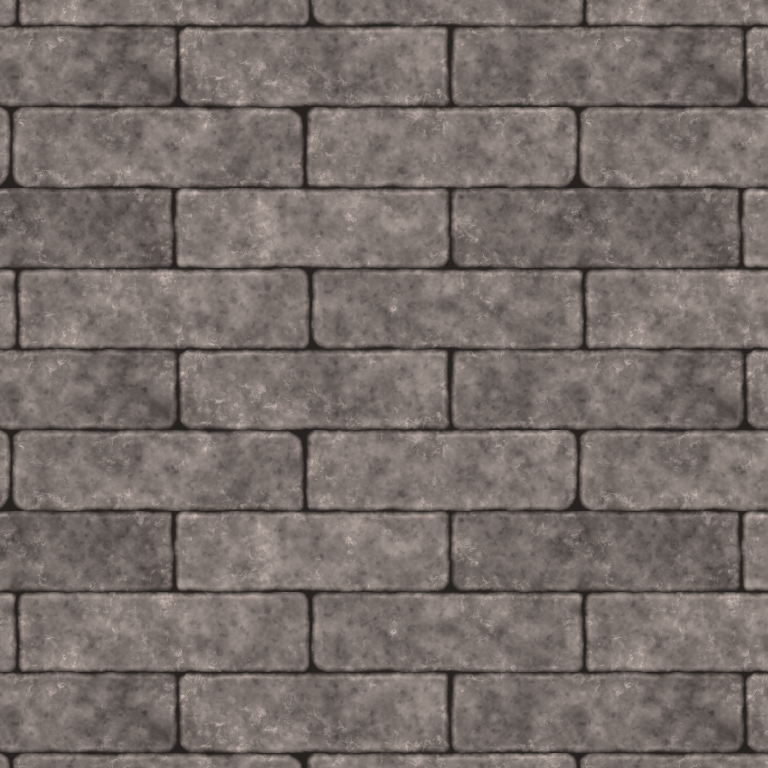
Write a WebGL 1 fragment shader that draws this texture.

```glsl
precision highp float;
// Weathered grey-brown stone bricks in staggered courses, with thin dark joints.

uniform vec2 u_resolution;

#define PERIOD 0.7383        // width of a pair of bricks
#define COURSE 0.1052        // height of one course
#define TOP_OFFSET 0.0339    // first full course, measured from the top
#define GAP vec2(0.0021, 0.0011)  // half widths of upright and level joints
#define ROUGHNESS 0.0065     // unevenness of the brick edges
#define STONE_TONE 0.478
#define MOTTLE_GAIN 0.38
#define FLECK_GAIN 0.14
#define RIM_GAIN 0.085
#define STONE_TINT vec3(1.0, 0.92, 0.882)
#define JOINT_COLOR vec3(0.150, 0.132, 0.122)

float hash(vec2 p) {
  return fract(sin(dot(p, vec2(127.1, 311.7))) * 43758.55);
}

float smoothNoise(vec2 p) {
  vec2 i = floor(p);
  vec2 f = fract(p);
  f = f * f * (3.0 - 2.0 * f);
  vec2 e = vec2(1.0, 0.0);
  return mix(mix(hash(i), hash(i + e), f.x),
             mix(hash(i + e.yx), hash(i + 1.0), f.x), f.y);
}

// Four octaves of noise, centred on zero
float mottle(vec2 p) {
  float sum = 0.0;
  float gain = 0.4;
  for (int i = 0; i < 4; i++) {
    sum += gain * (smoothNoise(p) - 0.5);
    p = mat2(1.6, 1.2, -1.2, 1.6) * p + 7.3;
    gain *= 0.68;
  }
  return sum;
}

// Cellular noise: distance to the nearest scattered point
float cells(vec2 p) {
  vec2 cell = floor(p);
  float nearest = 8.0;
  for (int y = -1; y <= 1; y++) {
    for (int x = -1; x <= 1; x++) {
      vec2 c = cell + vec2(float(x), float(y));
      nearest = min(nearest, distance(p, c + vec2(hash(c), hash(c + 41.7))));
    }
  }
  return nearest;
}

// Entry of a four-course cycle
float pick(vec4 values, float course) {
  return dot(values, 1.0 - step(0.5, abs(vec4(0.0, 1.0, 2.0, 3.0) - course)));
}

float roundedBox(vec2 p, vec2 halfSize, float radius) {
  vec2 q = abs(p) - halfSize + radius;
  return length(max(q, 0.0)) + min(max(q.x, q.y), 0.0) - radius;
}

// Surface brightness: stains, mottling, pale scuffs and small pits
float stoneTone(vec2 p, vec2 seed, float edge) {
  vec2 warp = vec2(mottle(p * 60.0 + seed), mottle(p * 60.0 + seed.yx + 31.0));
  vec2 q = p + 0.02 * warp;
  float tone = MOTTLE_GAIN * mottle(p * 42.0 + seed) + 0.09 * mottle(p * 13.0 + seed + 50.0);
  float scatter = smoothstep(-0.08, 0.2, mottle(p * 24.0 + seed + 17.0) + 0.13 * edge);
  float ridge = 1.0 - smoothstep(0.0, 0.07, abs(mottle(q * 38.0 + seed + 23.0)));
  float broken = smoothstep(-0.05, 0.15, mottle(p * 85.0 + seed + 61.0));
  float specks = 1.0 - smoothstep(0.1, 0.38, cells(q * 62.0 + seed));
  float pits = 1.0 - smoothstep(0.06, 0.26, cells(q * 48.0 + seed + 13.0));
  tone += FLECK_GAIN * scatter * (ridge * broken + 0.5 * specks);
  return tone - 0.07 * pits * (1.0 - 0.6 * scatter);
}

void main() {
  vec2 uv = gl_FragCoord.xy / u_resolution.y;

  // Course and brick layout
  float level = (1.0 - uv.y - TOP_OFFSET) / COURSE;
  float course = mod(floor(level), 4.0);
  float firstJoint = pick(vec4(0.314, 0.019, 0.307, 0.030), course);
  float split = pick(vec4(0.480, 0.519, 0.487, 0.517), course);
  float along = fract(uv.x / PERIOD - firstJoint);
  float second = step(split, along);
  float center = 0.5 * (split + second);
  float halfLength = 0.5 * mix(split, 1.0 - split, second);
  vec2 p = vec2((along - center) * PERIOD, (0.5 - fract(level)) * COURSE);
  vec2 halfSize = vec2(halfLength * PERIOD, 0.5 * COURSE) - GAP;
  vec2 seed = vec2(course * 7.3 + 3.0, second * 17.1 + course * 2.9 + 5.0);

  // Tumbled outline with uneven edges, each corner worn differently
  float wear = hash(seed + sign(p));
  float d = roundedBox(p, halfSize, mix(0.007, 0.024, wear * wear));
  d += ROUGHNESS * (mottle(p * 38.0 + seed + 3.0) + 0.4 * mottle(p * 14.0 + seed + 80.0));

  // Brick shade, one darkened end and one pale stain
  float shade = mix(pick(vec4(0.0, 0.0, 0.03, 0.015), course),
                    pick(vec4(-0.01, 0.02, -0.04, 0.005), course), second);
  float darkEnd = second * pick(vec4(1.0, 0.0, 0.0, 0.0), course);
  shade -= 0.05 * darkEnd * smoothstep(0.03, 0.14, p.x);
  float stain = length((p - vec2(-0.061, 0.012)) * vec2(1.0, 0.7)) + 0.03 * mottle(p * 50.0);
  float stained = (1.0 - second) * pick(vec4(0.0, 0.0, 1.0, 0.0), course);
  shade += 0.07 * stained * (1.0 - smoothstep(0.014, 0.022, stain));

  // Broken worn rim, brightest along the top and left
  vec2 lit = smoothstep(-0.014, -0.003, vec2(-p.x, p.y) - halfSize);
  float band = (d + 0.0055) / 0.003;
  float rim = exp(-band * band) * (0.4 + 0.5 * lit.x + 0.8 * lit.y);
  rim *= clamp(0.75 + 3.0 * mottle(p * 45.0 + seed + 9.0), 0.0, 1.6);

  // Stone over joint, softly shaded where it curves away
  float edge = smoothstep(-0.03, -0.006, d);
  float tone = STONE_TONE + shade + stoneTone(p, seed, edge) + RIM_GAIN * rim;
  tone *= 1.0 - 0.2 * smoothstep(-0.006, -0.001, d);
  float stone = 1.0 - smoothstep(-0.0025, 0.0022, d);
  gl_FragColor = vec4(mix(JOINT_COLOR, tone * STONE_TINT, stone), 1.0);
}
```
